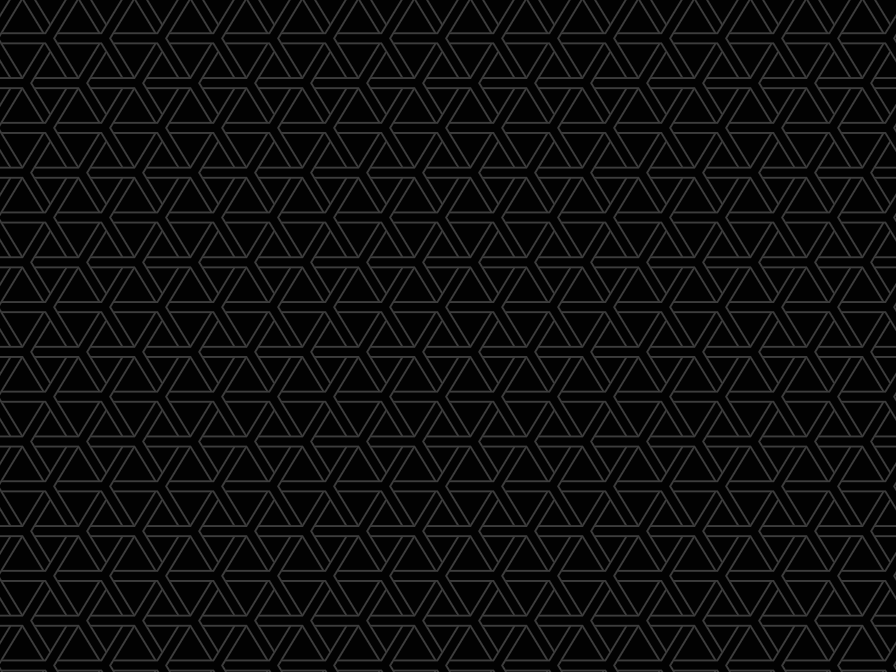
This pattern is drawn by a Shadertoy shader. Its source:

```glsl
const float ROWS = 15.0;        // bar rows down the canvas; one row is one unit
const float PERIOD = 1.25;      // horizontal repeat, in rows
const float BAR = 0.113;        // half thickness of the horizontal bars
const float LEAN = 0.61;        // sideways run of a slanted edge per unit of rise
const float SMALL_HALF = 0.36;  // half base of the small triangles
const float HALF_LINE = 0.021;
const vec2 ORIGIN = vec2(0.50, 0.145);
const vec3 BACKGROUND = vec3(0.008);
const vec3 LINE = vec3(0.24);

float segmentDistance(vec2 p, vec2 a, vec2 b) {
    vec2 ap = p - a;
    vec2 ab = b - a;
    return length(ap - ab * clamp(dot(ap, ab) / dot(ab, ab), 0.0, 1.0));
}

// Large triangle whose left edge runs on to close the bar beside it.
float largeTriangle(vec2 p, float bar, float lean, float innerEnd) {
    float top = 1.0 - bar;
    float halfBase = (top - bar) * lean;
    vec2 apex = vec2(0.0, top);
    float d = segmentDistance(p, vec2(-top * lean, 0.0), apex);
    d = min(d, segmentDistance(p, vec2(halfBase, bar), apex));
    return min(d, segmentDistance(p, vec2(-halfBase, bar), vec2(innerEnd, bar)));
}

// Small inverted triangle with each edge extended at one end.
float smallTriangle(vec2 p, float bar, float lean, float halfBase, float innerEnd) {
    float top = 1.0 - bar;
    float middle = 0.5 * PERIOD;
    vec2 apex = vec2(middle, top - halfBase / lean);
    vec2 leftCorner = vec2(middle - halfBase, top);
    vec2 rightCorner = vec2(middle + halfBase, top);
    float d = segmentDistance(p, leftCorner + bar * vec2(-lean, 1.0), apex);
    d = min(d, segmentDistance(p, vec2(innerEnd, bar), rightCorner));
    return min(d, segmentDistance(p, leftCorner, vec2(PERIOD, top)));
}

float latticeDistance(vec2 p) {
    // Mirror every second row and wrap the columns.
    vec2 cell = vec2(mod(p.x, PERIOD), abs(mod(p.y + 1.0, 2.0) - 1.0));
    float apexHeight = 1.0 - BAR - SMALL_HALF / LEAN;
    float innerEnd = 0.5 * PERIOD + (BAR - apexHeight) * LEAN;
    float d = 10.0;
    for (int i = -1; i <= 1; i++) {
        vec2 q = cell - vec2(float(i) * PERIOD, 0.0);
        d = min(d, largeTriangle(q, BAR, LEAN, innerEnd));
        d = min(d, smallTriangle(q, BAR, LEAN, SMALL_HALF, innerEnd));
    }
    return d;
}

void mainImage(out vec4 fragColor, in vec2 fragCoord) {
    float pixel = ROWS / iResolution.y;
    vec2 p = fragCoord * pixel - ORIGIN;

    // Edge coverage one pixel wide.
    float coverage = clamp((HALF_LINE - latticeDistance(p)) / pixel + 0.5, 0.0, 1.0);
    fragColor = vec4(mix(BACKGROUND, LINE, coverage), 1.0);
}
```
